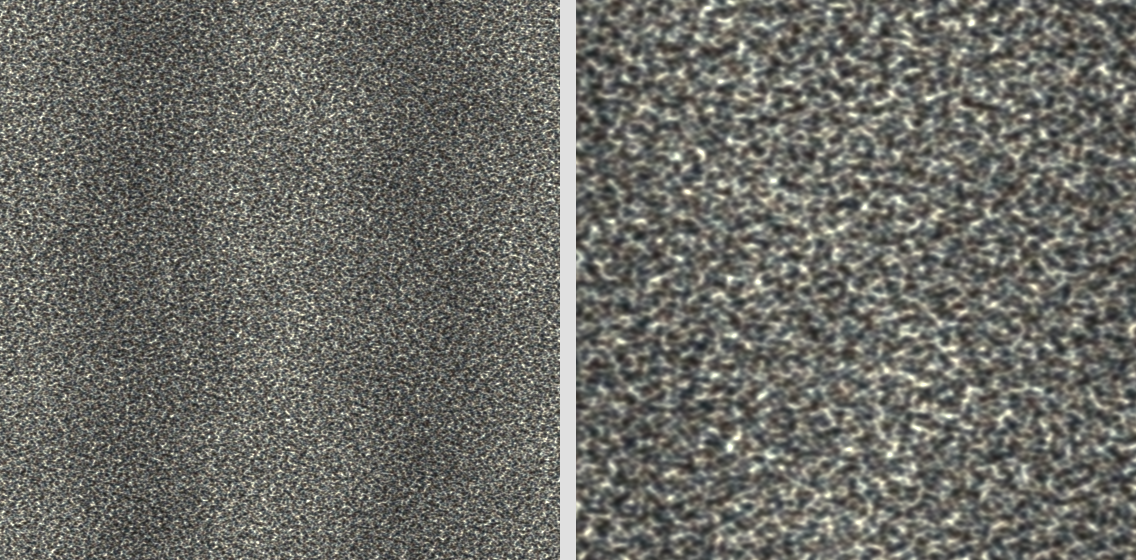
Left, the full canvas; right, a detail of the centre.
A Shadertoy shader for this texture:

```glsl
float hash(vec2 cell) {
    uvec2 q = uvec2(ivec2(cell) + 4096) * uvec2(1597u, 3571u);
    uint n = (q.x ^ (q.y << 7u)) * 40503u + q.y;
    n = (n ^ (n >> 15u)) * 73471u;
    n = (n ^ (n >> 13u)) * 91393u;
    n ^= n >> 16u;
    return float(n & 65535u) / 65536.0;
}

vec2 gradient(vec2 cell) {
    float angle = 6.2832 * hash(cell);
    return vec2(cos(angle), sin(angle));
}

float gradientNoise(vec2 p) {
    vec2 i = floor(p), f = p - i;
    vec2 w = f * f * f * (f * (f * 6.0 - 15.0) + 10.0);
    vec2 e = vec2(1.0, 0.0);
    float bottom = mix(dot(gradient(i), f), dot(gradient(i + e), f - e), w.x);
    float top = mix(dot(gradient(i + e.yx), f - e.yx), dot(gradient(i + 1.0), f - 1.0), w.x);
    return mix(bottom, top, w.y);
}

vec2 rotate(vec2 p, float angle) {
    float c = cos(angle), s = sin(angle);
    return vec2(c * p.x - s * p.y, s * p.x + c * p.y);
}

void mainImage(out vec4 fragColor, in vec2 fragCoord) {
    vec2 uv = fragCoord / iResolution.y;

    // Fine grain, slightly wider than tall; layers are turned to hide the lattice
    vec2 stretched = uv * vec2(1.0, 1.3);
    float grain = gradientNoise(rotate(stretched, 0.45) * 125.0)
                + 0.85 * gradientNoise(rotate(stretched, -0.6) * 210.0 + 37.0)
                + 0.35 * gradientNoise(rotate(stretched, 1.1) * 65.0 + 19.0);

    // Soft vertical bands with cloudy patches of two sizes
    float sway = 0.04 * gradientNoise(uv * vec2(1.5, 3.0) + 5.0);
    float bands = 0.11 * cos(12.5664 * (uv.x - 0.01 + sway));
    float patches = 0.12 * gradientNoise(uv * vec2(9.0, 8.0) + 21.0)
                  + 0.12 * gradientNoise(uv * vec2(22.0, 28.0) + 53.0);

    float light = 0.385 * exp(1.08 * grain + bands + patches);

    // Grey fibres, warmer when bright, with small warm and cool flecks
    vec3 color = light * vec3(1.0, 1.0, 1.0 - 0.12 * light);
    float warmth = gradientNoise(rotate(stretched, 0.9) * 85.0 + 71.0);
    float greenness = gradientNoise(rotate(stretched, -0.3) * 95.0 + 113.0);
    color += 0.05 * warmth * vec3(1.0, 0.0, -1.0);
    color += 0.03 * greenness * vec3(-0.6, 0.6, -0.2);

    fragColor = vec4(clamp(color, 0.0, 1.0), 1.0);
}
```
